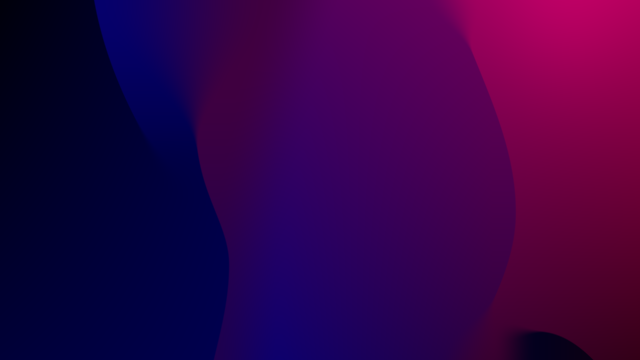
Write a Shadertoy shader that draws this background.

```glsl
// Draws soft overlapping waves of navy, violet and magenta with a dark mound at lower right.

// Blend of four corner colours: bottom left, bottom right, top left, top right.
vec3 cornerBlend(vec3 bl, vec3 br, vec3 tl, vec3 tr, vec2 t) {
    t = clamp(t, 0.0, 1.0);
    return mix(mix(bl, br, t.x), mix(tl, tr, t.x), t.y);
}

// Bell curve whose spread differs above and below its peak.
float skewedBell(float y, float peak, float spreadUp, float spreadDown) {
    float d = (y - peak) / (y > peak ? spreadUp : spreadDown);
    return exp(-d * d);
}

// Coverage to the right of an edge, fading over the given softness.
float rightOf(float x, float edge, float softness) {
    return smoothstep(edge - softness, edge + softness, x);
}

vec3 navyWave(vec2 uv, float pixel) {
    vec3 shade = cornerBlend(vec3(0.0, 0.0, 0.22), vec3(0.0, 0.0, 0.31),
                             vec3(0.0, 0.0, 0.04), vec3(0.0, 0.0, 0.25),
                             vec2(uv.x / 0.35, uv.y));
    vec3 blue = mix(vec3(0.0, 0.0, 0.29), vec3(0.02, 0.0, 0.42),
                    smoothstep(0.5, 1.0, uv.y));
    float drop = 1.0 - uv.y;
    float edge = 0.147 + 0.10 * drop + 0.29 * drop * drop;
    float fade = smoothstep(0.42, 0.68, uv.y);
    float softness = mix(0.03, pixel, fade);
    return mix(shade, blue, rightOf(uv.x, edge, softness) * fade);
}

vec3 violetWave(vec2 uv) {
    vec3 plum = mix(vec3(0.12, 0.0, 0.30), vec3(0.25, 0.0, 0.25),
                    smoothstep(0.0, 0.85, uv.y));
    vec3 violet = cornerBlend(vec3(0.05, 0.0, 0.43), vec3(0.17, 0.0, 0.24),
                              vec3(0.30, 0.0, 0.36), vec3(0.43, 0.0, 0.36),
                              vec2((uv.x - 0.43) / 0.34, uv.y));
    float ridge = 0.385 + 0.085 * uv.y * uv.y;
    return mix(plum, violet, rightOf(uv.x, ridge, 0.065));
}

vec3 magentaWave(vec2 uv) {
    vec3 shade = cornerBlend(vec3(0.22, 0.0, 0.20), vec3(0.20, 0.0, 0.09),
                             vec3(0.60, 0.0, 0.36), vec3(0.67, 0.0, 0.35),
                             vec2((uv.x - 0.74) / 0.26, uv.y));
    vec2 d = (uv - vec2(0.88, 1.0)) / vec2(0.12, 0.28);
    return shade + vec3(0.10, 0.0, 0.04) * exp(-dot(d, d));
}

// Mound with a crisp right shoulder and a left side lost in haze.
float moundCover(vec2 uv, float pixel) {
    float shoulder = max(uv.x - 0.84, 0.0);
    float top = 0.079 - 10.4 * shoulder * shoulder;
    float haze = 1.0 - smoothstep(0.79, 0.85, uv.x);
    float softness = mix(2.0 * pixel, 0.03, haze);
    float below = 1.0 - smoothstep(top - softness, top + softness, uv.y);
    return below * smoothstep(0.77, 0.84, uv.x);
}

void mainImage(out vec4 fragColor, in vec2 fragCoord) {
    vec2 uv = fragCoord / iResolution.xy;
    float pixel = 1.0 / iResolution.x;

    vec3 color = navyWave(uv, pixel);

    // Violet wave: crisp below, dissolving into blue above.
    float spread = smoothstep(0.58, 1.0, uv.y);
    float violetEdge = 0.303 + 0.055 * skewedBell(uv.y, 0.265, 0.21, 0.35)
                     - 0.015 * spread;
    color = mix(color, violetWave(uv),
                rightOf(uv.x, violetEdge, pixel + 0.135 * spread));

    // Magenta wave: its edge softens toward both ends.
    float magentaEdge = 0.646 + 0.16 * skewedBell(uv.y, 0.41, 0.597, 0.49);
    float ends = smoothstep(0.85, 1.0, uv.y) + 1.0 - smoothstep(0.03, 0.18, uv.y);
    color = mix(color, magentaWave(uv),
                rightOf(uv.x, magentaEdge, pixel + 0.04 * ends));

    vec3 moundColor = mix(vec3(0.01, 0.0, 0.12), vec3(0.04, 0.0, 0.08),
                          smoothstep(0.82, 0.93, uv.x));
    color = mix(color, moundColor, moundCover(uv, pixel));

    fragColor = vec4(color, 1.0);
}
```
